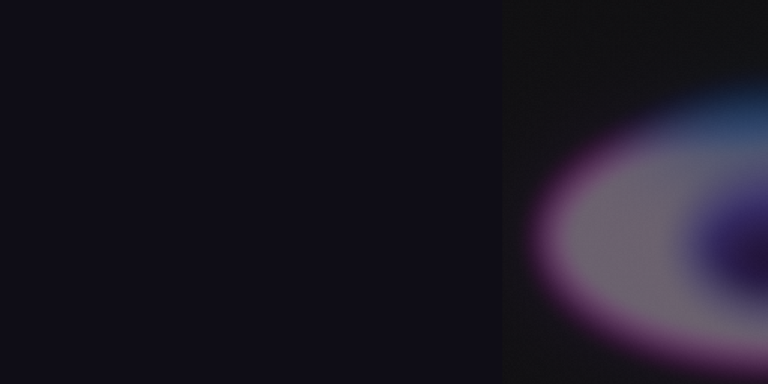
Give the GLSL for this background, as a WebGL 2 fragment shader.

```glsl
#version 300 es
precision highp float;
// A dark backdrop whose right-hand panel holds a blurred, glowing ring.
// The ring lies between two soft ellipses; the outer one is shifted per colour
// channel for a pink and blue fringe, and the hole fades to deep indigo.

#define PANEL_LEFT 1.308
#define OUTER_CENTER vec2(2.057, 0.380)
#define OUTER_RADII vec2(0.638, 0.328)
#define INNER_CENTER vec2(2.044, 0.362)
#define INNER_RADII vec2(0.262, 0.188)
#define INNER_BLUR 0.095
#define BACKDROP vec3(0.059, 0.051, 0.086)
#define PANEL vec3(0.066, 0.064, 0.071)
#define RING_GREY vec3(0.420, 0.383, 0.432)
#define RING_BLUE vec3(0.260, 0.310, 0.450)
#define GRAIN 0.010

uniform vec2 u_resolution;
out vec4 outColor;

float hash(vec2 p) {
    return fract(sin(dot(p, vec2(127.1, 311.7))) * 43758.5453);
}

// Approximate signed distance to an axis-aligned ellipse
float ellipseDistance(vec2 p, vec2 radii) {
    float k = length(p / radii);
    float slope = length(p / (radii * radii));
    return k * (k - 1.0) / max(slope, 0.001);
}

// Soft fill: one inside the edge, zero outside
vec3 softFill(vec3 d, float blur) {
    return 1.0 - smoothstep(vec3(-blur), vec3(blur), d);
}

vec3 glowPanel(vec2 p) {
    float outer = ellipseDistance(p - OUTER_CENTER, OUTER_RADII);
    float inner = ellipseDistance(p - INNER_CENTER, INNER_RADII);

    // Cool tint towards the upper right
    float cool = smoothstep(1.50, 1.98, p.x) * smoothstep(0.38, 0.70, p.y);

    // Faint halo around the ring
    vec3 haloTint = mix(vec3(0.045, 0.018, 0.075), vec3(0.020, 0.045, 0.070), cool);
    vec3 color = PANEL + haloTint * exp(-max(outer, 0.0) / 0.085);

    // Hole: indigo rim, darker heart
    float heart = length((p - vec2(2.0, 0.325)) / vec2(0.24, 0.19));
    vec3 hole = mix(vec3(0.135, 0.080, 0.230), vec3(0.225, 0.185, 0.430),
                    smoothstep(0.0, 1.0, heart));

    // Ring body over the hole
    vec3 ring = mix(RING_GREY, RING_BLUE, cool * 0.85);
    vec3 holeShift = vec3(0.010, 0.015, -0.025);
    vec3 body = mix(ring, hole, softFill(vec3(inner) + holeShift, INNER_BLUR));

    // Outer edge with channel fringes
    vec3 fringe = mix(vec3(0.014, -0.018, 0.010), vec3(-0.035, 0.005, 0.030), cool);
    float blur = mix(0.072, 0.110, cool);
    return mix(color, body, softFill(vec3(outer) - fringe, blur));
}

void main() {
    vec2 p = gl_FragCoord.xy / u_resolution.y;
    float pixel = 1.0 / u_resolution.y;

    // Panel with a clean left edge and fine grain
    float panelMask = smoothstep(-pixel, pixel, p.x - PANEL_LEFT);
    float grain = (hash(floor(p * 256.0)) - 0.5) * GRAIN;
    vec3 color = mix(BACKDROP, glowPanel(p) + grain, panelMask);

    outColor = vec4(color, 1.0);
}
```
